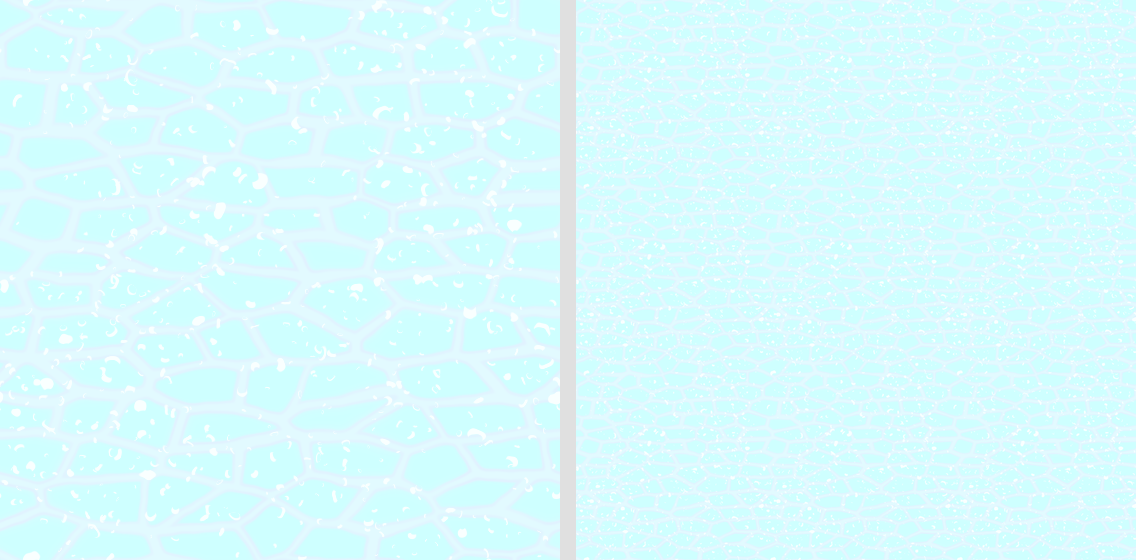
Left: one tile. Right: repeated 3 by 3.
Write a WebGL 2 fragment shader that draws this texture.

```glsl
#version 300 es
precision highp float;
// Pale aqua paving: flat stones from a staggered, stretched Voronoi grid,
// parted by soft joints with a lilac rim and strewn with clustered white
// flecks (crescents, rings, chips). Every lattice wraps, so the result tiles.

uniform vec2 u_resolution;
out vec4 fragColor;

#define STONE_GRID vec2(7.0, 14.0)   // columns, rows (rows must be even)
#define JITTER vec2(0.75, 0.66)      // scatter of the stone centres
#define JOINT_HALF 0.0092            // half width of a joint
#define CORNER 0.0024                // rounding of the stone corners
#define RIM_WIDTH 0.0030             // width of the lilac rim
#define FINE_FLECKS 34.0             // lattice of small flecks
#define BIG_FLECKS 16.0              // lattice of large flecks
#define STONE_COLOR vec3(0.806, 1.0, 1.0)
#define JOINT_COLOR vec3(0.885, 0.981, 1.0)
#define RIM_COLOR vec3(0.883, 0.945, 1.0)
#define FLECK_COLOR vec3(0.978, 1.0, 1.0)

// Integer hash: lattice cell and seed to three values in 0..1
vec3 hash3(vec2 cell, float seed) {
    uvec3 v = uvec3(vec3(cell, seed)) * 1664525u + 1013904223u;
    v.x += v.y * v.z; v.y += v.z * v.x; v.z += v.x * v.y;
    v ^= v >> 16u;
    v.x += v.y * v.z; v.y += v.z * v.x; v.z += v.x * v.y;
    return vec3(v >> 16u) / 65535.0;
}

// Value noise with a whole number of periods, two channels
vec2 noise2(vec2 uv, float periods, float seed) {
    vec2 p = uv * periods, i = floor(p), f = p - i;
    f = f * f * (3.0 - 2.0 * f);
    vec2 lo = mod(i, periods), hi = mod(i + 1.0, periods);
    vec2 bottom = mix(hash3(lo, seed).xy, hash3(vec2(hi.x, lo.y), seed).xy, f.x);
    vec2 top = mix(hash3(vec2(lo.x, hi.y), seed).xy, hash3(hi, seed).xy, f.x);
    return mix(bottom, top, f.y);
}

// Stone centre in grid units, odd rows shifted by half a stone
vec2 stoneCentre(vec2 cell) {
    vec2 r = hash3(mod(cell, STONE_GRID), 1.0).xy;
    return cell + 0.5 + vec2(0.5 * mod(cell.y, 2.0), 0.0) + JITTER * (r - 0.5);
}

// Distance to the joint line in canvas units, rounded at the corners
float jointDistance(vec2 uv) {
    vec2 p = uv * STONE_GRID, base = floor(p), home = base, centre = p;
    float nearest = 1e5;
    for (int y = -2; y <= 2; y++)
    for (int x = -2; x <= 2; x++) {
        vec2 cell = base + vec2(x, y), c = stoneCentre(cell);
        float d = dot(c - p, c - p);
        if (d < nearest) { nearest = d; home = cell; centre = c; }
    }
    float sum = 1e-12;
    for (int y = -2; y <= 2; y++)
    for (int x = -2; x <= 2; x++) {
        if (x == 0 && y == 0) continue;
        vec2 c = stoneCentre(home + vec2(x, y)), across = c - centre;
        float d = dot(0.5 * (c + centre) - p, across) / length(across * STONE_GRID);
        sum += exp(-d / CORNER);
    }
    return -CORNER * log(sum);
}

// Signed distance to the nearest fleck: a squashed disc with a round bite
float fleckDistance(vec2 uv, float grid, float small, float large, float seed) {
    vec2 base = floor(uv * grid);
    float nearest = 1.0;
    for (int y = -1; y <= 1; y++)
    for (int x = -1; x <= 1; x++) {
        vec2 cell = base + vec2(x, y), id = mod(cell, grid);
        vec3 place = hash3(id, seed), form = hash3(id, seed + 1.0);
        float crowd = smoothstep(0.25, 0.8, noise2(id / grid, 7.0, 9.0).x);
        if (place.z > 0.18 + 0.7 * crowd) continue;
        float angle = 6.2832 * form.x, radius = mix(small, large, form.y * form.y);
        float c = cos(angle), s = sin(angle);
        vec2 q = mat2(c, -s, s, c) * (uv - (cell + place.xy) / grid);
        float squash = 1.0 + 1.1 * fract(form.x * 7.0 + form.z * 5.0);
        q.x *= squash;
        float disc = length(q) - radius;
        float bite = length(q - vec2(radius * mix(0.22, 1.7, form.z), 0.0)) - 0.82 * radius;
        nearest = min(nearest, max(disc, -bite) / sqrt(squash));
    }
    return nearest;
}

void main() {
    vec2 uv = gl_FragCoord.xy / u_resolution;
    float pixel = 1.0 / min(u_resolution.x, u_resolution.y);

    // Stones and joints, with wavering outlines and uneven widths
    vec2 warp = 0.007 * (noise2(uv, 18.0, 3.0) - 0.5) + 0.003 * (noise2(uv, 46.0, 4.0) - 0.5);
    vec2 patchy = noise2(uv, 9.0, 5.0);
    float inside = jointDistance(uv + warp) - JOINT_HALF * (0.62 + 0.76 * patchy.x);
    float soft = max(0.0022, pixel);
    float stone = smoothstep(-soft, soft, inside);
    float haze = 0.6 * patchy.y * patchy.y * exp(-max(inside, 0.0) / 0.007);
    vec3 color = mix(JOINT_COLOR, STONE_COLOR, stone * (1.0 - haze));

    // Lilac rim just outside each stone, stronger in places
    float offset = (inside + 0.0012) / RIM_WIDTH;
    float rim = exp(-offset * offset) * (0.4 + 0.6 * noise2(uv, 13.0, 6.0).x);
    color = mix(color, RIM_COLOR, rim);

    // White flecks with slightly ragged outlines
    vec2 ragged = uv + 0.005 * (noise2(uv, 90.0, 7.0) - 0.5);
    float fleck = min(fleckDistance(ragged, FINE_FLECKS, 0.003, 0.009, 20.0),
                      fleckDistance(ragged, BIG_FLECKS, 0.006, 0.016, 30.0));
    float edge = max(0.0007, 0.75 * pixel);
    color = mix(color, FLECK_COLOR, 1.0 - smoothstep(-edge, edge, fleck));

    fragColor = vec4(color, 1.0);
}
```
